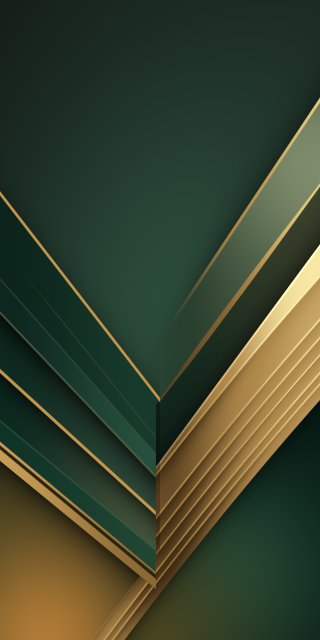
This background is drawn by a Shadertoy shader. Its source:

```glsl
// Soft coverage of the region where d is positive
float cover(float d) {
    float w = 0.75 / iResolution.x;
    return smoothstep(-w, w, d);
}

float stroke(float d, float halfWidth) {
    return cover(halfWidth - abs(d));
}

// Distance beneath a line that falls from height h at the left side
float underFalling(vec2 p, float h, float slope) {
    return (h - slope * p.x - p.y) / sqrt(1.0 + slope * slope);
}

// Distance beneath a line that falls from height h at the right side
float underRising(vec2 p, float h, float slope) {
    return (h - slope * (1.0 - p.x) - p.y) / sqrt(1.0 + slope * slope);
}

float shadow(float d, float reach) {
    return exp(-max(d, 0.0) / reach);
}

// Stacked metal strips; q is the height of the strip at the right side
vec3 metal(vec2 p, float q) {
    float light = 0.16 + 0.5 * smoothstep(0.44, 1.0, p.x) + 0.3 * smoothstep(0.56, 0.32, p.x);
    light += 0.28 * smoothstep(1.12, 1.15, q) * smoothstep(0.5, 1.0, p.x);
    float levels[6] = float[6](0.795, 0.83, 0.885, 0.94, 0.997, 1.133);
    for (int i = 0; i < 6; i++) {
        float d = (q - levels[i]) / 1.55;
        light -= 0.17 * cover(-d) * shadow(-d, 0.022);
        light += 0.2 * stroke(d - 0.003, 0.003);
    }
    vec3 bronze = mix(vec3(0.25, 0.17, 0.07), vec3(0.68, 0.53, 0.29), smoothstep(0.0, 0.5, light));
    return mix(bronze, vec3(0.99, 0.92, 0.66), smoothstep(0.45, 1.0, light));
}

void mainImage(out vec4 fragColor, in vec2 fragCoord) {
    vec2 p = fragCoord / iResolution.xy * vec2(1.0, 2.0);
    float fromRight = 1.0 - p.x;
    float q = p.y + 1.13 * fromRight + 0.16 * fromRight * fromRight;
    float leftSide = cover(0.487 - p.x);
    float rightSide = 1.0 - leftSide;
    vec3 lineGold = mix(vec3(0.76, 0.59, 0.31), vec3(0.9, 0.78, 0.5), smoothstep(0.7, 1.0, p.x));

    // Backdrop
    float haze = exp(-2.0 * dot(p - vec2(0.58, 1.0), (p - vec2(0.58, 1.0)) * vec2(1.3, 0.85)));
    vec3 col = mix(vec3(0.075, 0.105, 0.09), vec3(0.17, 0.30, 0.23), haze);
    col += vec3(0.025, 0.045, 0.035) * p.x * smoothstep(1.0, 1.8, p.y);

    // Upper right glass panel
    float d = underRising(p, 1.6875, 1.5);
    float fade = smoothstep(0.42, 0.72, p.x);
    col *= 1.0 - 0.4 * fade * shadow(-d, 0.04);
    float sheen = exp(-9.0 * dot(p - vec2(1.0, 1.48), p - vec2(1.0, 1.48)));
    vec3 glass = mix(vec3(0.17, 0.25, 0.18), vec3(0.25, 0.33, 0.25), smoothstep(0.5, 1.0, p.x));
    glass = mix(glass, vec3(0.50, 0.55, 0.42), sheen);
    col = mix(col, glass, cover(d) * fade);
    col = mix(col, lineGold * (0.55 + 0.45 * p.x), stroke(d, 0.0045) * smoothstep(0.5, 0.75, p.x));

    // Dark panel beside the metal
    d = underRising(p, 1.422, 1.344);
    float rim = underRising(p, 1.237, 1.355);
    vec3 dark = mix(vec3(0.07, 0.16, 0.12), vec3(0.24, 0.27, 0.18), smoothstep(0.5, 1.0, p.x));
    dark *= 1.0 - 0.5 * shadow(-rim, 0.05);
    col = mix(col, dark, cover(d) * rightSide);
    float bar = 0.003 + 0.005 * smoothstep(0.5, 0.65, p.x) * smoothstep(1.05, 0.75, p.x);
    col = mix(col, lineGold * (0.45 + 0.55 * smoothstep(0.5, 0.95, p.x)), stroke(d, bar) * cover(p.x - 0.5));

    // Metal strips
    vec3 strips = metal(p, q);
    strips += 0.18 * stroke(rim - 0.003, 0.003);
    col = mix(col, strips, cover(rim) * rightSide);

    // Falling panels on the left, each lit toward its lower end
    float lit = smoothstep(0.0, 0.48, p.x);
    d = underFalling(p, 1.396, 1.292);
    col *= 1.0 - 0.25 * shadow(-d, 0.03) * cover(0.5 - p.x);
    vec3 panel = mix(vec3(0.045, 0.14, 0.11), vec3(0.09, 0.23, 0.17), lit);
    col = mix(col, panel, cover(d) * leftSide);
    col = mix(col, lineGold, stroke(d, 0.0042) * cover(0.5 - p.x));
    float hairline = stroke(underFalling(p, 1.237, 1.24), 0.0016);
    col = mix(col, vec3(0.28, 0.32, 0.17), 0.55 * hairline * leftSide * smoothstep(0.05, 0.2, p.x));

    d = underFalling(p, 1.128, 1.123);
    panel = mix(vec3(0.05, 0.15, 0.12), vec3(0.15, 0.31, 0.24), lit);
    col = mix(col, panel, cover(d) * leftSide);
    col = mix(col, vec3(0.24, 0.33, 0.21), 0.6 * stroke(d, 0.002) * leftSide);

    d = underFalling(p, 1.023, 1.053);
    panel = mix(vec3(0.06, 0.18, 0.14), vec3(0.21, 0.33, 0.25), lit);
    panel *= 1.0 - 0.75 * shadow(d, 0.05);
    col = mix(col, panel, cover(d) * leftSide);
    col = mix(col, vec3(0.36, 0.41, 0.27), 0.75 * stroke(d, 0.003) * leftSide);

    d = underFalling(p, 0.841, 0.914);
    panel = mix(vec3(0.05, 0.17, 0.13), vec3(0.28, 0.35, 0.25), lit);
    panel *= 1.0 - 0.7 * shadow(d, 0.04);
    col = mix(col, panel, cover(d) * leftSide);
    col = mix(col, lineGold, stroke(d, 0.0048) * leftSide);

    d = underFalling(p, 0.685, 0.83);
    panel = mix(vec3(0.06, 0.20, 0.15), vec3(0.13, 0.27, 0.20), lit);
    col = mix(col, panel, cover(d) * leftSide);
    col = mix(col, vec3(0.25, 0.38, 0.28), 0.6 * stroke(d, 0.002) * leftSide);

    // Lower ground: amber glow, green field and metal tail
    float lowEdge = underFalling(p, 0.56, 0.822);
    vec2 g = (p - vec2(0.14, -0.02)) * vec2(1.0, 0.8);
    vec3 amber = mix(vec3(0.20, 0.21, 0.11), vec3(0.69, 0.48, 0.21), exp(-11.0 * dot(g, g)));
    amber *= 1.0 - 0.6 * shadow(lowEdge, 0.045);
    g = p - vec2(0.72, 0.22);
    vec3 field = mix(vec3(0.025, 0.10, 0.08), vec3(0.12, 0.27, 0.20), exp(-9.0 * dot(g, g)));
    field = mix(field, vec3(0.30, 0.28, 0.13), exp(-9.0 * dot(p - vec2(0.42, 0.0), p - vec2(0.42, 0.0))));
    field *= 1.0 - 0.45 * shadow((0.75 - q) / 1.55, 0.03);
    vec3 ground = mix(amber, strips, cover((0.885 - q) / 1.55));
    ground = mix(ground, field, cover((0.75 - q) / 1.55));
    col = mix(col, ground, mix(cover((0.885 - q) / 1.55), cover(lowEdge), leftSide));

    // Double gold border above the amber glow
    float border = cover(underFalling(p, 0.62, 0.837)) * cover(-lowEdge) * leftSide;
    vec3 borderGold = mix(vec3(0.78, 0.61, 0.34), vec3(0.55, 0.41, 0.20), lit);
    borderGold = mix(borderGold, vec3(0.16, 0.14, 0.07), stroke(underFalling(p, 0.602, 0.83), 0.005));
    col = mix(col, borderGold, border);

    fragColor = vec4(clamp(col, 0.0, 1.0), 1.0);
}
```
